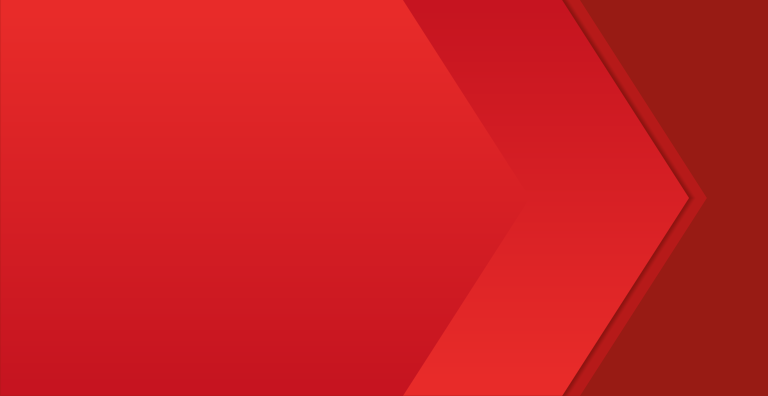
A Shadertoy shader for this background:

```glsl
// Lengths are in canvas heights
const float SLOPE = 0.641;
const float PANEL_TIP = 1.338;
const float BAND_TIP = 1.740;
const float RIM_TIP = 1.785;
const float SHADOW_WIDTH = 0.017;
const float SHADOW_STRENGTH = 0.85;
const float BORDER_WIDTH = 0.0025;
const float BORDER_STRENGTH = 0.25;
const vec2 RAMP = vec2(0.04, 0.97);

const vec3 BRIGHT_RED = vec3(0.910, 0.170, 0.162);
const vec3 DEEP_RED = vec3(0.776, 0.080, 0.125);
const vec3 RIM_RED = vec3(0.715, 0.102, 0.098);
const vec3 MAROON = vec3(0.595, 0.104, 0.078);
const vec3 SHADOW_RED = vec3(0.520, 0.070, 0.055);

// Signed distance to a right-pointing chevron, negative on its left
float chevron(vec2 p, float tip) {
    return (p.x - tip + SLOPE * abs(p.y - 0.5)) * inversesqrt(1.0 + SLOPE * SLOPE);
}

float coverage(float dist, float pixel) {
    return 1.0 - smoothstep(-0.7 * pixel, 0.7 * pixel, dist);
}

void mainImage(out vec4 fragColor, in vec2 fragCoord) {
    float pixel = 1.0 / iResolution.y;
    vec2 p = fragCoord * pixel;
    float height = clamp((p.y - RAMP.x) / (RAMP.y - RAMP.x), 0.0, 1.0);

    // Dark ground and rim
    vec3 color = mix(MAROON, RIM_RED, coverage(chevron(p, RIM_TIP), pixel));

    // Shadow cast onto the rim by the band
    float bandDist = chevron(p, BAND_TIP);
    float shadow = 1.0 - smoothstep(0.0, SHADOW_WIDTH, bandDist);
    color = mix(color, SHADOW_RED, SHADOW_STRENGTH * shadow);

    // Band and panel with opposing vertical gradients
    vec3 bandColor = mix(BRIGHT_RED, DEEP_RED, height);
    vec3 panelColor = mix(DEEP_RED, BRIGHT_RED, height);
    color = mix(color, bandColor, coverage(bandDist, pixel));
    color = mix(color, panelColor, coverage(chevron(p, PANEL_TIP), pixel));

    // Faint line along the left and bottom borders
    float border = coverage(min(p.x, p.y) - BORDER_WIDTH, pixel);
    color = mix(color, MAROON, BORDER_STRENGTH * border);

    fragColor = vec4(color, 1.0);
}
```
